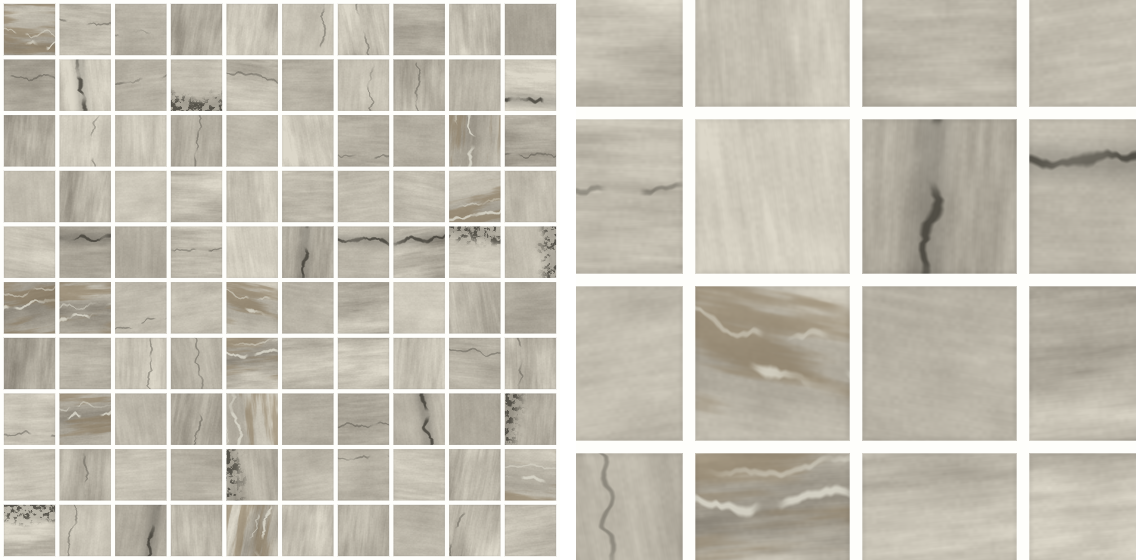
Left: the whole. Right: its middle third, enlarged.
Reproduce this pattern procedurally as a WebGL 2 fragment shader.

```glsl
#version 300 es
precision highp float;
// Ten by ten mosaic of weathered, veined stone tiles with white joints.
uniform vec2 u_resolution;
out vec4 fragColor;

const float TILES = 10.0;
const float PITCH = 0.0994;      // tile plus joint, in canvas widths
const float HALF_TILE = 0.462;   // half a tile, in pitches
const vec3 JOINT = vec3(0.995, 0.995, 0.985);
const vec3 STONE_DARK = vec3(0.48, 0.455, 0.41);
const vec3 STONE_LIGHT = vec3(0.84, 0.82, 0.765);
const vec3 CRACK = vec3(0.25, 0.24, 0.21);
const vec3 MINERAL = vec3(0.86, 0.85, 0.80);
const vec3 RUST = vec3(0.54, 0.47, 0.36);

float hash(vec2 p) {
    return fract(sin(dot(p, vec2(127.1, 311.7))) * 43758.547);
}

float noise(vec2 p) {
    vec2 i = floor(p), f = fract(p);
    f = f * f * (3.0 - 2.0 * f);
    return mix(mix(hash(i), hash(i + vec2(1, 0)), f.x),
               mix(hash(i + vec2(0, 1)), hash(i + vec2(1, 1)), f.x), f.y);
}

float fbm(vec2 p) {
    float sum = 0.0, amp = 0.533;
    for (int i = 0; i < 4; i++) {
        sum += amp * noise(p);
        p = p * 2.03 + 17.3;
        amp *= 0.5;
    }
    return sum;
}

// A different random number for each tile and channel
float tileRandom(vec2 id, float channel) {
    return hash(id + channel * vec2(13.7, 7.3));
}

// Turn tile coordinates so that x runs along the grain
vec2 alongGrain(vec2 p, float turn, float tilt) {
    float a = (turn < 0.5 ? 1.5708 : 0.0) + (tilt - 0.5) * 0.4;
    return mat2(cos(a), -sin(a), sin(a), cos(a)) * p;
}

// Jagged broken line along x at the given offset
float vein(vec2 g, float offset, float width, vec2 seed) {
    float path = offset + 0.28 * (fbm(vec2(g.x * 4.0, 0.0) + seed) - 0.5);
    float thick = width * (0.3 + 1.4 * noise(vec2(g.x * 11.0, 5.0) + seed));
    float broken = smoothstep(0.25, 0.55, noise(vec2(g.x * 5.0, 9.0) + seed));
    return broken * (1.0 - smoothstep(thick * 0.3, thick + 0.015, abs(g.y - path)));
}

// Stone tone from 0 (dark) to 1 (light): bands, streaks, clouds and grain
float stoneTone(vec2 p, vec2 g, vec2 id, vec2 seed) {
    float contrast = tileRandom(id, 1.0);
    float base = 0.49 + 0.43 * pow(tileRandom(id, 2.0), 0.75);
    float bands = fbm(vec2(g.x * 0.7, g.y * 3.2) + seed) - 0.5;
    float streaks = fbm(vec2(g.x * 2.5, g.y * 20.0) + seed + 31.0) - 0.5;
    float clouds = fbm(p * 2.6 + seed + 57.0) - 0.5;
    float grain = noise(p * 38.0 + seed) - 0.5;
    return base + bands * mix(0.2, 1.0, contrast * contrast)
         + streaks * mix(0.14, 0.36, contrast) + clouds * 0.28 + grain * 0.07;
}

vec3 stoneTile(vec2 p, vec2 id) {
    vec2 seed = 90.0 * vec2(tileRandom(id, 3.0), tileRandom(id, 4.0));
    vec2 g = alongGrain(p, tileRandom(id, 5.0), tileRandom(id, 6.0));
    float kind = tileRandom(id, 7.0);
    float offset = (tileRandom(id, 8.0) - 0.5) * 0.65;
    float tone = stoneTone(p, g, id, seed);

    // Dark ground beneath the mineral veins
    float mineralTile = step(0.90, kind);
    tone -= 0.28 * mineralTile * smoothstep(0.5, 0.0, abs(g.y - offset));
    vec3 color = mix(STONE_DARK, STONE_LIGHT, clamp(tone, -0.15, 1.06));

    // Faint hairlines, then bold cracks
    float hairTile = step(kind, 0.22);
    color = mix(color, CRACK, 0.36 * hairTile * vein(g, offset, 0.012, seed));
    float crackTile = step(0.22, kind) * step(kind, 0.29);
    float stain = smoothstep(0.2, 0.0, abs(g.y - offset));
    color *= 1.0 - 0.16 * crackTile * stain;
    color = mix(color, CRACK, 0.8 * crackTile * vein(g, offset, 0.03, seed));

    // Pale mineral veins and a trace of rust
    float rust = smoothstep(0.48, 0.7, fbm(vec2(g.x, g.y * 6.0) + seed + 71.0));
    color = mix(color, RUST, 0.55 * mineralTile * rust);
    float pale = max(vein(g, offset, 0.025, seed + 3.0), 0.6 * vein(g, offset + 0.2, 0.012, seed + 8.0));
    color = mix(color, MINERAL, 0.85 * mineralTile * pale);

    // Pitted, weathered strip along one side
    float wornTile = step(0.29, kind) * step(kind, 0.36);
    float side = offset < 0.0 ? -g.y : g.y;
    float strip = smoothstep(0.08, 0.36, side + 0.3 * (fbm(p * 4.0 + seed) - 0.5));
    float pits = smoothstep(0.46, 0.66, fbm(p * 17.0 + seed));
    color = mix(color, CRACK, wornTile * strip * (0.22 + 0.6 * pits));
    return color;
}

void main() {
    vec2 uv = gl_FragCoord.xy / u_resolution;
    vec2 grid = (uv - 0.5) / PITCH + 0.5 * TILES;
    vec2 id = clamp(floor(grid), 0.0, TILES - 1.0);
    vec2 p = grid - id - 0.5;

    // Tile mask with softened edges
    float pixel = 1.0 / (PITCH * min(u_resolution.x, u_resolution.y));
    float edge = max(abs(p.x), abs(p.y)) - HALF_TILE;
    float mask = 1.0 - smoothstep(-0.6 * pixel, 0.6 * pixel, edge);
    vec3 stone = stoneTile(p, id) * (1.0 - 0.05 * smoothstep(-0.035, 0.0, edge));
    fragColor = vec4(mix(JOINT, stone, mask), 1.0);
}
```
